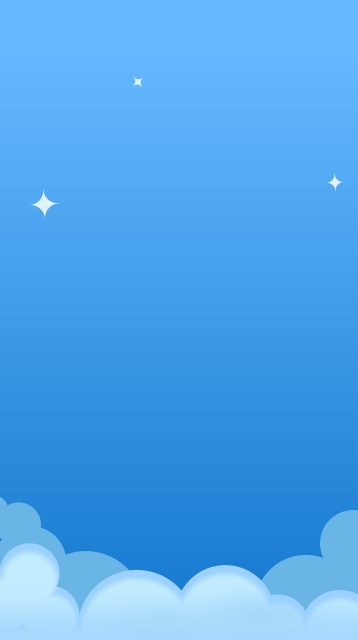
Reproduce this background procedurally as a Shadertoy shader.

```glsl
// Blue daytime sky with three sparkles above two layers of rounded clouds.

// Signed distance to a union of puffs, each given as (centre, radius)
float puffs(vec2 p, vec3 circles[7]) {
    float d = 1.0;
    for (int i = 0; i < 7; i++) {
        d = min(d, length(p - circles[i].xy) - circles[i].z);
    }
    return d;
}

// Four-pointed star whose sides are quarter circles
float sparkle(vec2 p, float radius, float angle) {
    float c = cos(angle), s = sin(angle);
    p = abs(mat2(c, -s, s, c) * p);
    return max(radius - length(p - radius), max(p.x, p.y) - radius);
}

// Smooth coverage of a shape, about one pixel wide at its edge
float cover(float d) {
    return clamp(0.5 - d * iResolution.y, 0.0, 1.0);
}

// Front cloud bank, with a solid base along the bottom
float frontCloud(vec2 p) {
    vec3 circles[7] = vec3[7](
        vec3(0.0065, 0.065, 0.047), vec3(0.046, 0.104, 0.047),
        vec3(0.078, 0.039, 0.046), vec3(0.2135, 0.017, 0.0925),
        vec3(0.352, 0.039, 0.078), vec3(0.434, 0.021, 0.050),
        vec3(0.531, 0.017, 0.061));
    return min(puffs(p, circles), p.y - 0.031);
}

float backCloud(vec2 p) {
    vec3 circles[7] = vec3[7](
        vec3(-0.010, 0.203, 0.023), vec3(0.029, 0.180, 0.035),
        vec3(0.047, 0.121, 0.057), vec3(0.134, 0.048, 0.091),
        vec3(0.478, 0.053, 0.080), vec3(0.552, 0.151, 0.052),
        vec3(0.552, 0.089, 0.052));
    return puffs(p, circles);
}

// Soft round spot of tint
float spot(vec2 p, vec2 size) {
    p /= size;
    return exp(-dot(p, p));
}

void mainImage(out vec4 fragColor, in vec2 fragCoord) {
    // The canvas height is one unit
    vec2 p = fragCoord / iResolution.y;

    // Sky
    vec3 color = mix(vec3(0.10, 0.49, 0.82), vec3(0.40, 0.725, 1.0),
                     clamp((p.y - 0.10) / 0.82, 0.0, 1.0));

    // Sparkles
    float stars = sparkle(p - vec2(0.069, 0.681), 0.023, 0.06);
    stars = min(stars, sparkle(p - vec2(0.5235, 0.715), 0.0135, 0.06));
    stars = min(stars, sparkle(p - vec2(0.2155, 0.872), 0.0105, 0.70));
    color = mix(color, vec3(0.88, 0.95, 1.0), cover(stars));

    // Back clouds
    color = mix(color, vec3(0.41, 0.71, 0.90), cover(backCloud(p)));

    // Front clouds: a pale body set slightly below a bluer rim
    vec3 body = mix(vec3(0.65, 0.85, 0.99), vec3(0.76, 0.92, 1.0),
                    smoothstep(0.0, 0.085, p.y));
    float tint = spot(p - vec2(0.41, 0.040), vec2(0.075, 0.03))
               + 0.6 * spot(p - vec2(0.25, 0.028), vec2(0.07, 0.025));
    body = mix(body, vec3(0.64, 0.84, 0.97), min(0.8 * tint, 1.0));
    float inset = smoothstep(0.003, -0.011, frontCloud(p + vec2(0.0, 0.010)));
    vec3 cloud = mix(vec3(0.61, 0.82, 1.0), body, inset);
    color = mix(color, cloud, cover(frontCloud(p)));

    fragColor = vec4(color, 1.0);
}
```
